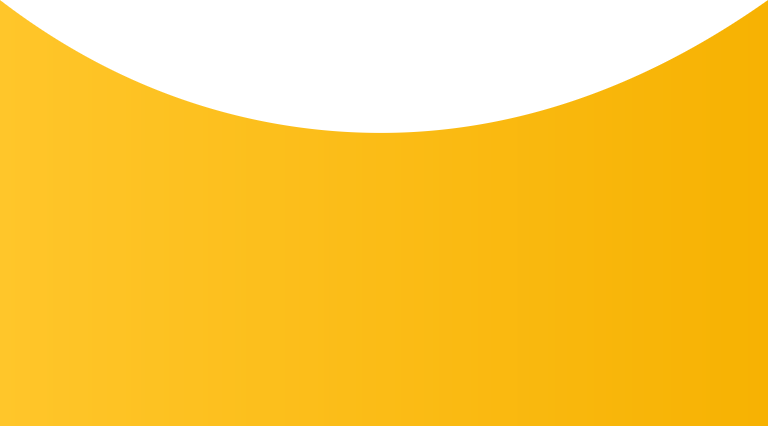
A Shadertoy shader for this background:

```glsl
// A white bowl-shaped curve hanging from the top edge over an amber gradient.
#define AMBER_LEFT vec3(1.0, 0.776, 0.165)
#define AMBER_RIGHT vec3(0.968, 0.698, 0.008)
#define WHITE vec3(1.0)
#define BOWL_CENTER 0.496
#define BOWL_DEPTH 0.312
#define BEND_LEFT 0.10
#define BEND_RIGHT 0.03

// Height of the bowl's lower edge at a horizontal position, both in 0..1
float bowlEdge(float x) {
    float side = step(BOWL_CENTER, x);
    float halfWidth = mix(BOWL_CENTER, 1.0 - BOWL_CENTER, side);
    float u = (x - BOWL_CENTER) / halfWidth;
    float u2 = u * u;
    float rise = mix(u2, u2 * u2, mix(BEND_LEFT, BEND_RIGHT, side));
    return 1.0 - BOWL_DEPTH * (1.0 - rise);
}

void mainImage(out vec4 fragColor, in vec2 fragCoord) {
    vec2 uv = fragCoord / iResolution.xy;
    vec2 pixel = 1.0 / iResolution.xy;

    // Horizontal amber gradient
    vec3 color = mix(AMBER_LEFT, AMBER_RIGHT, uv.x);

    // White bowl, smoothed over one pixel across the sloping edge
    float edge = bowlEdge(uv.x);
    float slope = (bowlEdge(uv.x + pixel.x) - edge) / pixel.y;
    float coverDistance = (uv.y - edge) / (pixel.y * sqrt(1.0 + slope * slope));
    color = mix(color, WHITE, clamp(coverDistance + 0.5, 0.0, 1.0));

    fragColor = vec4(color, 1.0);
}
```
